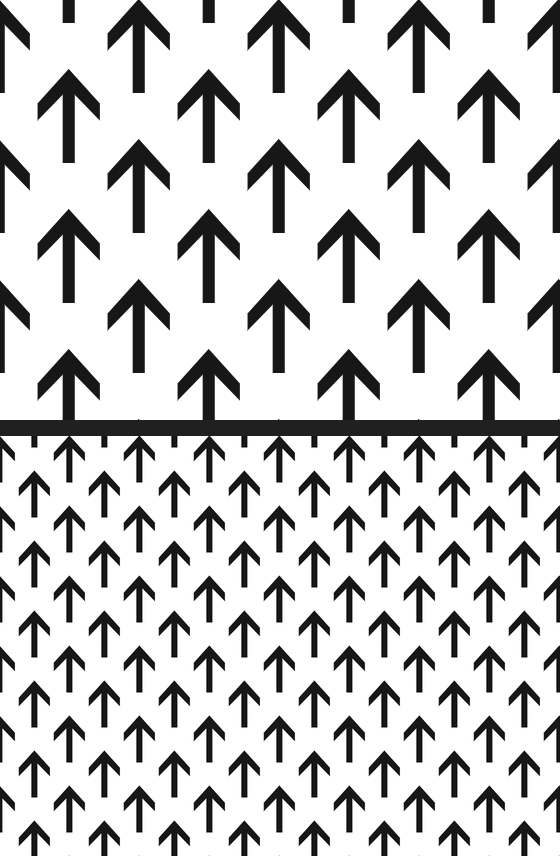
Top: one tile. Bottom: repeated 2 by 2.
Reproduce this pattern procedurally as a Shadertoy shader.

```glsl
// Solid black upward arrows on white, staggered like bricks: a 4 x 3 grid of
// square cells, each holding one arrow plus a second one half a cell away.
// Every arrow is a distance function made from a few clipped half planes.

const vec2 REPEATS = vec2(4.0, 3.0);           // whole cells, so the edges join
const vec2 FIRST_TIP = vec2(0.4906, 0.5078);   // tip position within a cell
const vec2 STAGGER = vec2(0.5);

const vec3 PAPER = vec3(1.0);
const vec3 INK = vec3(0.085, 0.09, 0.085);

// Arrow proportions, in cells
const float HEAD_HALF_WIDTH = 0.2224;
const float SHAFT_HALF_WIDTH = 0.0432;
const float ARROW_LENGTH = 0.672;
const float TOP_SLOPE = 1.11;
const float UNDER_SLOPE = 1.026;
const float UNDER_DROP = 0.1405;

// Signed distance to the line depth = drop + slope * x, negative below it
float belowLine(vec2 p, float slope, float drop) {
    return (drop + slope * p.x - p.y) / sqrt(1.0 + slope * slope);
}

// Arrow with its tip at the origin; p.y is the depth below the tip
float arrowDistance(vec2 p) {
    p.x = abs(p.x);
    float top = belowLine(p, TOP_SLOPE, 0.0);
    float under = -belowLine(p, UNDER_SLOPE, UNDER_DROP);
    float head = max(under, p.x - HEAD_HALF_WIDTH);
    float shaft = max(p.x - SHAFT_HALF_WIDTH, p.y - ARROW_LENGTH);
    return max(top, min(head, shaft));
}

// Nearest repeat of an arrow whose tips sit at the given cell position
float arrowGrid(vec2 cell, vec2 tip) {
    vec2 margin = vec2(0.5, 0.15);             // room left of and above the tip
    vec2 fromTip = vec2(cell.x - tip.x, tip.y - cell.y);
    return arrowDistance(fract(fromTip + margin) - margin);
}

void mainImage(out vec4 fragColor, in vec2 fragCoord) {
    vec2 cell = fragCoord / iResolution.xy * REPEATS;
    vec2 pixelSize = REPEATS / iResolution.xy;
    float soften = 0.6 * max(pixelSize.x, pixelSize.y);

    float dist = min(arrowGrid(cell, FIRST_TIP),
                     arrowGrid(cell, FIRST_TIP + STAGGER));
    float coverage = 1.0 - smoothstep(-soften, soften, dist);
    fragColor = vec4(mix(PAPER, INK, coverage), 1.0);
}
```
